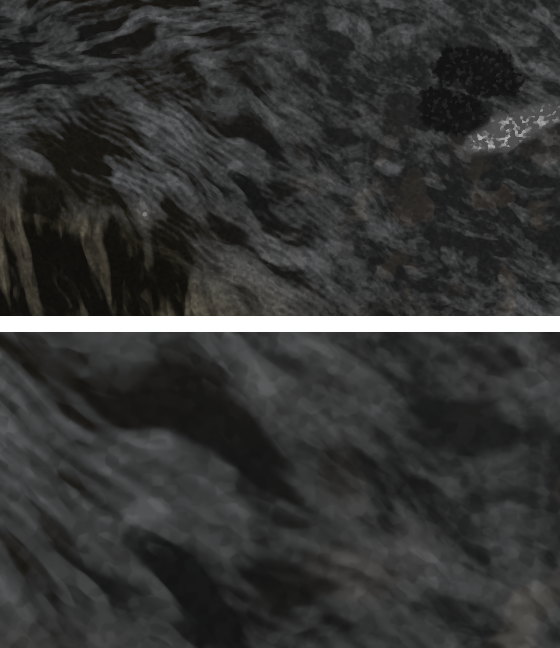
Top: the whole. Bottom: its middle third, enlarged.
This texture is drawn by a Shadertoy shader. Its source:

```glsl
vec3 hash3(vec2 p) {
    vec3 q = fract(p.xyx * vec3(0.1031, 0.1030, 0.0973));
    q += dot(q, q.yxz + 33.33);
    return fract((q.xxy + q.yzz) * q.zyx);
}

// Cellular noise: every cell has a random shade, blended by distance
float cells(vec2 p, float crispness) {
    vec2 id = floor(p), f = p - id;
    float shade = 0.0, total = 0.0;
    for (int j = -1; j <= 1; j++)
    for (int i = -1; i <= 1; i++) {
        vec2 cell = vec2(i, j);
        vec3 h = hash3(id + cell);
        vec2 d = cell + h.xy - f;
        float w = exp(-crispness * dot(d, d));
        shade += w * h.z;
        total += w;
    }
    return shade / total;
}

vec2 turned(vec2 p, float degrees) {
    float a = radians(degrees);
    return vec2(cos(a) * p.x + sin(a) * p.y, cos(a) * p.y - sin(a) * p.x);
}

// Elongated patches of reflected sky, bent by layered sines
float streaks(vec2 q, vec2 scale, float bend) {
    q.y += bend * (sin(q.x * 9.0 + 3.0 * sin(q.y * 7.0)) + 0.5 * sin(q.x * 25.0 + q.y * 17.0));
    q.x += bend * sin(q.y * 31.0 + q.x * 5.0);
    float sum = 0.0, weight = 0.52;
    for (int i = 0; i < 3; i++) {
        sum += weight * cells(q * scale, 9.0);
        scale *= vec2(2.3, 2.0);
        q += 3.7;
        weight *= 0.58;
    }
    return sum / 0.99;
}

float ripples(vec2 q, float frequency) {
    float wander = 2.4 * sin(q.x * 13.0 + 4.0 * q.y) + 1.6 * sin(q.x * 29.0 - q.y * 21.0);
    return sin(q.y * frequency + wander);
}

float ellipse(vec2 p, vec2 center, vec2 radii, float degrees) {
    return length(turned(p - center, degrees) / radii) - 1.0;
}

float inside(float d, float softness) {
    return 1.0 - smoothstep(-softness, softness, d);
}

void mainImage(out vec4 fragColor, in vec2 fragCoord) {
    vec2 p = fragCoord / iResolution.y;
    float broad = cells(p * 3.2 + 5.0, 5.0);
    float medium = cells(p * 17.0, 6.0);
    float grain = cells(p * 95.0, 9.0);
    float wobble = 0.25 * (broad - 0.5);

    // Regions of the stream
    float upperLeft = smoothstep(0.45, 0.72, p.y - 0.35 * p.x + wobble);
    float lowerLeft = 1.0 - smoothstep(0.32, 0.68, p.y + 0.45 * p.x + wobble);
    float shore = smoothstep(0.85, 1.45, p.x + 0.25 * p.y + wobble);

    // Flow: slanted in the middle, flat above, steep below, rough at the shore
    vec2 slanted = turned(p, -34.0);
    vec2 flat_ = turned(p, 8.0);
    float center = streaks(slanted, vec2(6.0, 21.0), 0.016);
    float above = streaks(flat_, vec2(8.0, 27.0), 0.013);
    float below = streaks(turned(p, -76.0), vec2(5.0, 19.0), 0.012);
    float bed = streaks(turned(p, -27.0), vec2(15.0, 29.0), 0.012);
    float surface = mix(center, above, upperLeft);
    surface = mix(surface, below, lowerLeft);
    surface = mix(surface, bed, 0.8 * shore);

    // Fine ripple lines appear in patches
    float patches = smoothstep(0.42, 0.65, cells(p * 5.0 + 11.0, 6.0));
    float lines = mix(ripples(slanted, 260.0), ripples(flat_, 230.0), upperLeft);
    surface += 0.075 * lines * patches * (1.0 - lowerLeft) * (1.0 - 0.5 * shore);
    surface += 0.24 * (broad - 0.5);

    // Brightness
    float light = mix(0.088, 0.248, smoothstep(0.33, 0.70, surface));
    light += 0.085 * smoothstep(0.66, 0.86, surface);
    light = mix(light, 0.19 + 0.55 * (light - 0.17), 0.55 * shore);
    light += 0.022 * shore * smoothstep(0.3, 0.9, p.y);
    light -= 0.025 * lowerLeft;
    light *= 0.88 + 0.24 * grain;

    // Brown water on the left, ochre stones on the right
    float dark = 1.0 - smoothstep(0.09, 0.19, light);
    float leftSide = 1.0 - smoothstep(0.3, 1.1, p.x);
    float brown = clamp(0.75 * lowerLeft + dark * leftSide * smoothstep(0.3, 0.6, broad), 0.0, 1.0);
    float stones = smoothstep(0.64, 0.82, medium) * shore * (1.0 - smoothstep(0.35, 0.75, p.y));
    stones += 0.6 * inside(ellipse(p, vec2(0.96, 0.41), vec2(0.045, 0.026), -15.0), 0.4);
    vec3 color = light * mix(vec3(0.99, 1.0, 1.01), vec3(1.08, 0.99, 0.78), brown);
    color += 0.05 * stones * vec3(1.1, 0.85, 0.55);

    // Wet boulders
    float rough = 0.35 * (medium - 0.5) + 0.18 * (grain - 0.5);
    float boulder = ellipse(p, vec2(1.53, 0.77), vec2(0.145, 0.075), -12.0);
    boulder = min(boulder, ellipse(p, vec2(1.43, 0.645), vec2(0.105, 0.07), -20.0));
    float rockLight = 0.065 + 0.06 * medium * grain + 0.05 * smoothstep(0.6, 0.9, grain);
    color = mix(color, vec3(rockLight), 0.92 * inside(boulder + rough, 0.12));

    // Sunlit foam beside the boulders
    float foam = inside(ellipse(p, vec2(1.63, 0.59), vec2(0.19, 0.05), 22.0) + 1.6 * rough, 0.3);
    float sparkle = smoothstep(0.45, 0.9, 0.6 * grain + 0.4 * cells(flat_ * vec2(45.0, 80.0), 12.0));
    color = mix(color, vec3(0.33 + 0.42 * sparkle), 0.85 * foam);

    // Lone bubble
    float bubble = inside(length(p - vec2(0.458, 0.322)) - 0.007, 0.002);
    color = mix(color, vec3(0.49), bubble);
    fragColor = vec4(color, 1.0);
}
```
